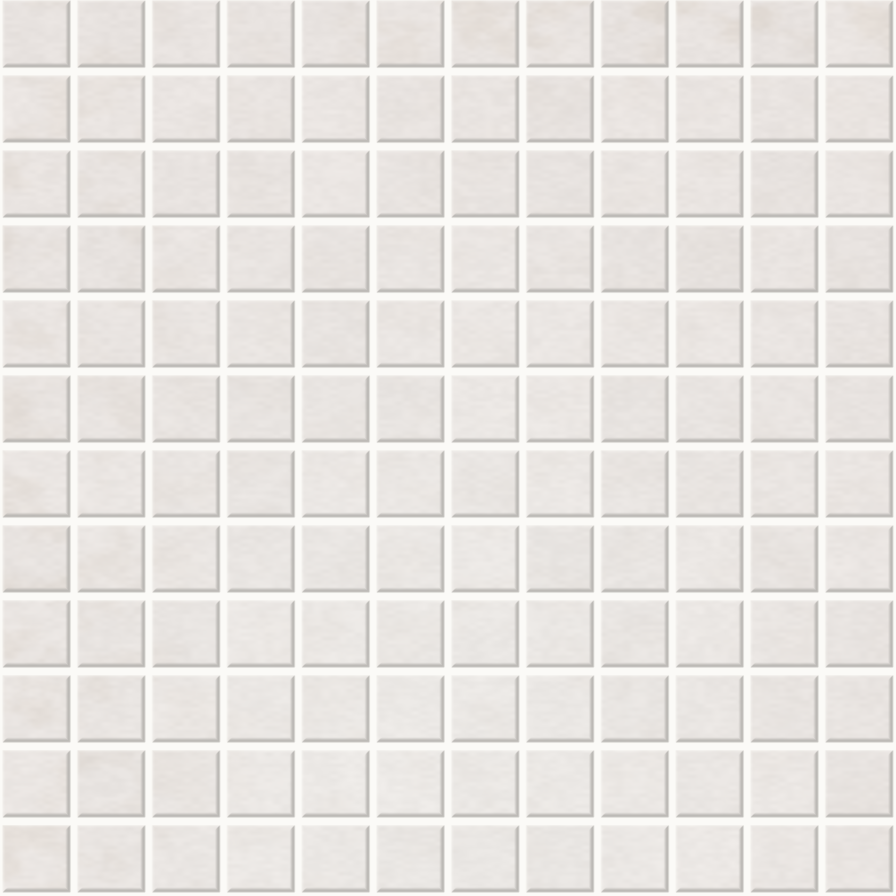
Give the GLSL for this texture, as a WebGL 2 fragment shader.

```glsl
#version 300 es
precision highp float;

uniform vec2 u_resolution;
out vec4 fragColor;

// Layout: cells across the canvas, then the tile's bounds inside one cell
const vec2 CELLS = vec2(11.98, 11.95);
const vec2 GRID_SHIFT = vec2(0.0, 0.05);
const vec2 TILE_MIN = vec2(0.035, 0.1);
const vec2 TILE_MAX = vec2(0.94, 0.995);
const float CORNER = 0.015;
const float EDGE_SOFT = 0.018;
const float BEVEL = 0.075;

// Colours
const vec3 GROUT = vec3(0.985, 0.982, 0.968);
const vec3 FACE = vec3(0.912, 0.892, 0.880);
const vec3 PALE_FACE = vec3(0.925, 0.917, 0.905);
const vec3 WARM_STAIN = vec3(0.875, 0.845, 0.815);
const vec3 SHADOW = vec3(0.715, 0.705, 0.690);

// Wear
const float TILE_VARIATION = 0.014;
const float GRAIN = 0.022;
const float CLOUDS = 0.022;

float hash(vec2 p) {
  vec3 q = fract(vec3(p.xyx) * 0.1031);
  q += dot(q, q.yzx + 33.33);
  return fract((q.x + q.y) * q.z);
}

float noise(vec2 p) {
  vec2 i = floor(p);
  vec2 f = fract(p);
  f = f * f * (3.0 - 2.0 * f);
  float low = mix(hash(i), hash(i + vec2(1.0, 0.0)), f.x);
  float high = mix(hash(i + vec2(0.0, 1.0)), hash(i + vec2(1.0)), f.x);
  return mix(low, high, f.y);
}

float fbm(vec2 p) {
  float sum = 0.0;
  float weight = 0.5;
  for (int i = 0; i < 4; i++) {
    sum += weight * noise(p);
    p = p * 2.03 + 17.0;
    weight *= 0.5;
  }
  return sum;
}

float roundedBox(vec2 p, vec2 halfSize, float radius) {
  vec2 q = abs(p) - halfSize + radius;
  return length(max(q, 0.0)) + min(max(q.x, q.y), 0.0) - radius;
}

// Stone face: broad fading, warm stains, tile tone, clouds and fine streaks
vec3 stone(vec2 uv, vec2 id) {
  float paleZone = exp(-dot((uv - vec2(0.5, 0.15)) * vec2(2.4, 2.0),
                            (uv - vec2(0.5, 0.15)) * vec2(2.4, 2.0)));
  vec3 color = mix(FACE, PALE_FACE, 0.75 * paleZone);

  float stainZone = max(smoothstep(0.86, 1.0, uv.y) * smoothstep(0.2, 0.55, uv.x),
                        0.6 * smoothstep(0.3, 0.0, uv.x));
  float stain = smoothstep(0.38, 0.7, fbm(uv * vec2(22.0, 30.0) + hash(id) * 9.0));
  color = mix(color, WARM_STAIN, stain * (0.15 + 0.55 * stainZone));

  float tone = (hash(id + 5.0) - 0.5) * TILE_VARIATION;
  float cloud = (fbm(uv * 45.0 + 8.0 * hash(id + 2.0)) - 0.47) * CLOUDS;
  float streak = (noise(uv * vec2(110.0, 240.0)) - 0.5) * GRAIN;
  return color + tone + cloud + streak;
}

void main() {
  vec2 uv = gl_FragCoord.xy / u_resolution;
  vec2 grid = uv * CELLS + GRID_SHIFT;
  vec2 id = floor(grid);
  vec2 cell = fract(grid);
  float pixel = CELLS.x / min(u_resolution.x, u_resolution.y);
  float soft = max(EDGE_SOFT, 0.75 * pixel);

  vec2 center = 0.5 * (TILE_MIN + TILE_MAX);
  vec2 halfSize = 0.5 * (TILE_MAX - TILE_MIN);
  float dist = roundedBox(cell - center, halfSize, CORNER);

  // Mitred bevel: lit on the left and top, shaded on the right and bottom
  vec2 nearLow = cell - TILE_MIN;
  vec2 nearHigh = TILE_MAX - cell;
  float litDepth = min(nearLow.x, nearHigh.y);
  float shadeDepth = min(nearHigh.x, nearLow.y);
  float shadedSide = smoothstep(-soft, soft, litDepth - shadeDepth);
  float shade = smoothstep(BEVEL, 0.25 * BEVEL, shadeDepth) * shadedSide;
  float light = smoothstep(0.6 * BEVEL, 0.0, litDepth) * (1.0 - shadedSide);

  vec3 tile = stone(uv, id);
  tile = mix(tile, SHADOW, 0.9 * shade);
  tile = mix(tile, GROUT, 0.3 * light);

  float coverage = 1.0 - smoothstep(-soft, soft, dist);
  fragColor = vec4(mix(GROUT, tile, coverage), 1.0);
}
```
